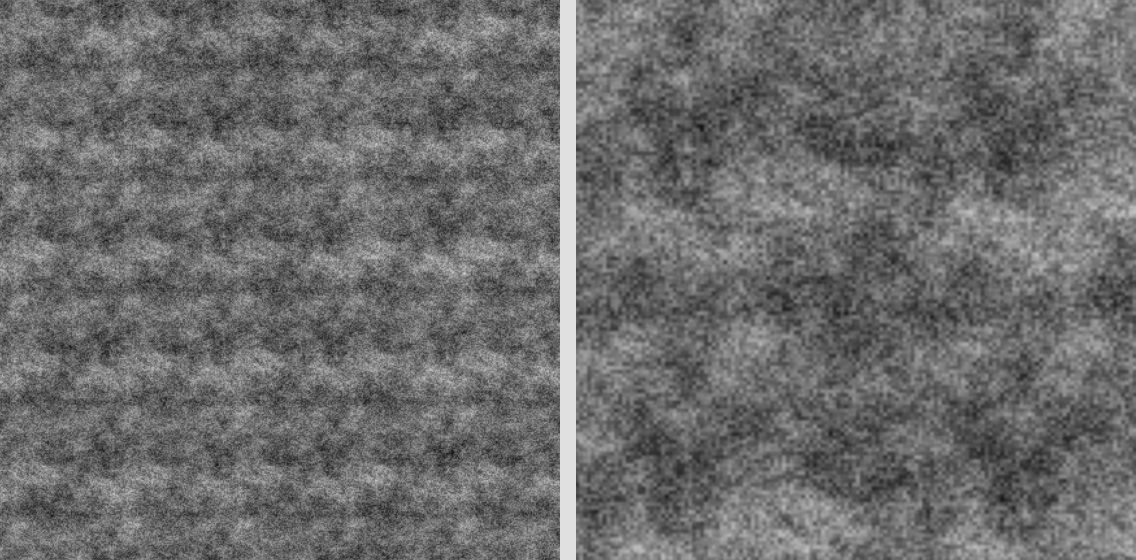
Left: the whole. Right: its middle third, enlarged.
This texture is drawn by a Shadertoy shader. Its source:

```glsl
// Worn grey concrete: one mottled cloud patch repeated on a square grid in level
// rows, with faint stains that differ from repeat to repeat and a sandy grain.
// Every layer is wrapped value noise of whole frequency, so the canvas tiles.

#define REPEATS 5.0         // patches across and down
#define BASE_GREY 0.424     // mean tone
#define MOTTLE 0.46         // contrast of the repeated clouds
#define STAIN 0.18          // contrast of the variation between repeats
#define PATCH_LIGHT 0.125   // strength of the pale scuffs
#define PATCH_DARK 0.085    // strength of the dark smudges
#define RAGGED 0.36         // how far the outlines are torn
#define GRAIN 0.315         // contrast of the sandy grain
#define GRAIN_FREQ 431.0    // grains across the canvas

// Integer hash of a lattice point, 0 to 1
float hash(vec2 p, float seed) {
    uvec3 v = uvec3(uvec2(p), uint(seed));
    uint h = v.x * 1597334677u ^ v.y * 3812015801u ^ v.z * 2798796415u;
    h = (h ^ (h >> 16)) * 2246822519u;
    h = (h ^ (h >> 13)) * 3266489917u;
    return float((h ^ (h >> 16)) & 65535u) / 65535.0;
}

// Value noise that wraps after 'period' lattice steps
float noise(vec2 p, vec2 period, float seed) {
    vec2 cell = floor(p), f = fract(p);
    f = f * f * (3.0 - 2.0 * f);
    vec2 a = mod(cell, period), b = mod(cell + 1.0, period);
    return mix(mix(hash(a, seed), hash(vec2(b.x, a.y), seed), f.x),
               mix(hash(vec2(a.x, b.y), seed), hash(b, seed), f.x), f.y);
}

// Layered noise on the unit square, centred on zero
float clouds(vec2 p, vec2 freq, float falloff, float seed) {
    float sum = 0.0, total = 0.0, weight = 1.0;
    for (int i = 0; i < 4; i++) {
        sum += weight * (noise(p * freq, freq, seed + float(i)) - 0.5);
        total += weight;
        weight *= falloff;
        freq *= 2.0;
    }
    return sum / total;
}

// Soft ellipse that wraps inside its repeat
float blob(vec2 p, vec2 centre, vec2 radius) {
    vec2 d = (fract(p - centre + 0.5) - 0.5) / radius;
    return exp(-dot(d, d));
}

void mainImage(out vec4 fragColor, in vec2 fragCoord) {
    vec2 uv = fragCoord / iResolution.xy;
    vec2 tile = uv * REPEATS;

    // Ragged outlines for the scuffs and smudges
    vec2 warp = vec2(clouds(tile, vec2(9.0), 0.85, 11.0),
                     clouds(tile, vec2(9.0), 0.85, 23.0));
    vec2 p = tile + RAGGED * warp;

    // Repeated patch: clouds, pale scuffs, dark smudges; wide blobs form rows
    float mottle = clouds(tile, vec2(7.0, 10.0), 0.8, 37.0);
    float pale = blob(p, vec2(0.98, 0.64), vec2(0.20, 0.13))
               + 0.9 * blob(p, vec2(0.34, 0.71), vec2(0.12, 0.06))
               + 0.25 * blob(p, vec2(0.50, 0.68), vec2(4.0, 0.10))
               + 0.5 * blob(p, vec2(0.21, 0.33), vec2(0.14, 0.07))
               + 0.3 * blob(p, vec2(0.76, 0.28), vec2(0.14, 0.12));
    float dark = 0.7 * blob(p, vec2(0.50, 0.47), vec2(4.0, 0.05))
               + 0.4 * blob(p, vec2(0.50, 0.92), vec2(4.0, 0.10))
               + 0.6 * blob(p, vec2(0.08, 0.95), vec2(0.18, 0.08))
               + 0.4 * blob(p, vec2(0.62, 0.88), vec2(0.16, 0.08))
               + 0.6 * blob(p, vec2(0.42, 0.36), vec2(0.05, 0.14))
               + 0.9 * blob(p, vec2(0.62, 0.58), vec2(0.16, 0.07));

    // Stains over the whole canvas, and sandy grain at two sizes
    float stain = clouds(uv, vec2(9.0, 11.0), 0.64, 53.0);
    float sand = 0.75 * noise(uv * GRAIN_FREQ, vec2(GRAIN_FREQ), 71.0)
               + 0.25 * noise(uv * 223.0, vec2(223.0), 83.0) - 0.5;

    float grey = BASE_GREY + MOTTLE * mottle + STAIN * stain + GRAIN * sand
               + PATCH_LIGHT * (pale - 0.20) - PATCH_DARK * (dark - 0.26);
    fragColor = vec4(vec3(clamp(grey, 0.0, 1.0)), 1.0);
}
```
